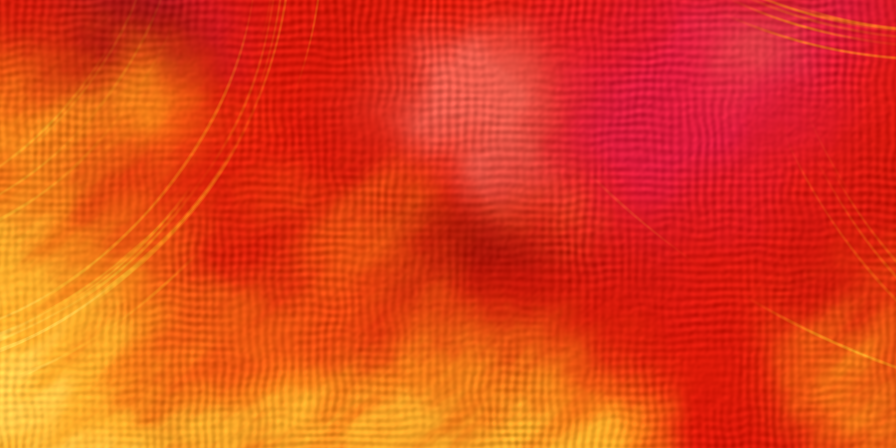
Write a Shadertoy shader that draws this texture.

```glsl
float hash(vec2 p) {
    vec3 q = fract(p.xyx * 0.1031);
    q += dot(q, q.yzx + 33.33);
    return fract((q.x + q.y) * q.z);
}

float noise(vec2 p) {
    vec2 i = floor(p), f = fract(p);
    f = f * f * (3.0 - 2.0 * f);
    return mix(mix(hash(i), hash(i + vec2(1, 0)), f.x),
               mix(hash(i + vec2(0, 1)), hash(i + vec2(1, 1)), f.x), f.y);
}

float fbm(vec2 p) {
    float sum = 0.0, amp = 0.53;
    for (int i = 0; i < 5; i++) {
        sum += amp * noise(p);
        p = mat2(1.6, 1.2, -1.2, 1.6) * p + 17.3;
        amp *= 0.5;
    }
    return sum;
}

float blob(vec2 p, vec2 center, vec2 radius) {
    vec2 d = (p - center) / radius;
    return exp(-dot(d, d));
}

// Bundle of thin concentric arcs that fade in and out along their length
float strands(vec2 p, vec2 center, float radius, float spread, int count) {
    float dist = length(p - center), sum = 0.0;
    float width = max(0.006, 1.5 / iResolution.y);
    for (int i = 0; i < count; i++) {
        float id = float(i) + 7.0 * radius;
        float r = radius + spread * (hash(vec2(id, 3.7)) - 0.5);
        r += 0.012 * (noise(p * 3.0 + id * 9.0) - 0.5);
        float fade = smoothstep(0.2, 0.7, noise(p * 4.0 + id * 5.0));
        sum += fade * (1.0 - smoothstep(0.0, width, abs(dist - r)));
    }
    return min(sum, 1.3);
}

// Height of the woven cloth with uneven paint on it
float relief(vec2 p) {
    vec2 bend = vec2(noise(p * 16.0), noise(p * 16.0 + 40.0));
    vec2 thread = cos(6.2832 * 52.0 * (p + 0.012 * bend));
    float across = noise(p * 7.0 + 5.0), along = noise(p * 7.0 + 25.0);
    return thread.x * across + thread.y * along
         + 1.5 * noise(p * vec2(42, 75)) + 0.8 * noise(p * 120.0);
}

vec3 heatColor(float heat) {
    vec3 c = mix(vec3(0.84, 0.09, 0.03), vec3(0.90, 0.31, 0.06), smoothstep(0.0, 0.36, heat));
    c = mix(c, vec3(0.94, 0.48, 0.09), smoothstep(0.3, 0.66, heat));
    c = mix(c, vec3(0.97, 0.66, 0.16), smoothstep(0.6, 0.98, heat));
    return mix(c, vec3(0.99, 0.77, 0.28), smoothstep(0.95, 1.4, heat));
}

void mainImage(out vec4 fragColor, in vec2 fragCoord) {
    vec2 p = fragCoord / iResolution.y;
    p.x *= 2.0 * iResolution.y / iResolution.x;

    // Cloudy edges and slanted brush strokes
    vec2 w = p + 0.28 * (vec2(fbm(p * 3.5), fbm(p * 3.5 + 31.0)) - 0.5);
    float cloud = fbm(p * 5.0 + 11.0);
    float brush = fbm(mat2(0.75, -0.66, 0.66, 0.75) * p * vec2(5, 19));

    // Glow from the left, the bottom and the lower right
    float heat = 0.95 * blob(w, vec2(0.0, 0.42), vec2(0.36, 0.37));
    heat += 0.28 * blob(w, vec2(0.24, 0.74), vec2(0.2, 0.14));
    heat += 0.85 * blob(w, vec2(0.0), vec2(9.0, 0.19)) * (1.0 - smoothstep(1.25, 1.55, w.x));
    heat += 0.42 * blob(w, vec2(1.05, 0.17), vec2(0.24, 0.18));
    heat += 0.27 * blob(w, vec2(0.86, 0.5), vec2(0.2, 0.15));
    heat += 0.25 * blob(w, vec2(0.58, 0.33), vec2(0.18, 0.09));
    heat += 0.22 * blob(w, vec2(1.28, 0.54), vec2(0.12));
    heat += 0.6 * blob(w, vec2(2.0, 0.2), vec2(0.2, 0.25));
    heat *= 0.4 + 0.6 * cloud + 0.6 * brush;
    heat += 0.12 * (cloud - 0.5);

    // Feathery arcs
    heat += 0.27 * strands(p, vec2(-0.35, 1.15), 1.0, 0.15, 7);
    heat += 0.15 * strands(p, vec2(-0.45, 1.3), 0.88, 0.22, 4);
    heat += 0.14 * strands(p, vec2(2.9, 1.2), 1.2, 0.16, 4) * smoothstep(0.85, 0.6, p.y);
    float thinArc = strands(p, vec2(2.55, 1.79), 1.7, 0.0, 1);
    heat += 0.4 * thinArc * smoothstep(1.3, 1.4, p.x);
    vec3 color = heatColor(heat);

    // Crimson and rose veils
    float crimson = 1.15 * blob(w, vec2(1.52, 0.78), vec2(0.27, 0.25))
                  + 0.8 * blob(w, vec2(1.85, 0.93), vec2(0.24, 0.2))
                  + 0.6 * blob(w, vec2(0.36, 1.0), vec2(0.2, 0.1));
    color = mix(color, vec3(0.85, 0.10, 0.23), min(crimson, 1.0));
    float rose = blob(w, vec2(1.05, 0.8), vec2(0.2, 0.14))
               + 0.7 * blob(w, vec2(1.19, 0.65), vec2(0.09, 0.1))
               + 0.55 * blob(w, vec2(1.72, 0.9), vec2(0.1));
    color = mix(color, vec3(0.90, 0.37, 0.31), min(rose * (0.45 + 0.8 * cloud), 0.9));

    // Golden arcs in the upper right corner
    float gold = strands(p, vec2(2.1, 2.0), 1.09, 0.1, 6) * smoothstep(1.6, 1.8, p.x);
    color = mix(color, vec3(0.95, 0.52, 0.10), 0.7 * min(gold, 1.0));

    // Dark smudges, then light raking over the cloth from the upper left
    color *= 1.0 - 0.22 * blob(w, vec2(0.27, 0.95), vec2(0.16, 0.12))
                 - 0.18 * blob(w, vec2(1.13, 0.46), vec2(0.16, 0.1));
    vec2 toLight = vec2(-0.0026, 0.0026);
    float light = relief(p - toLight) - relief(p + toLight);
    color *= 0.95 + 0.1 * cloud + 0.04 * light;
    color += 0.012 * light;
    fragColor = vec4(clamp(color, 0.0, 1.0), 1.0);
}
```
